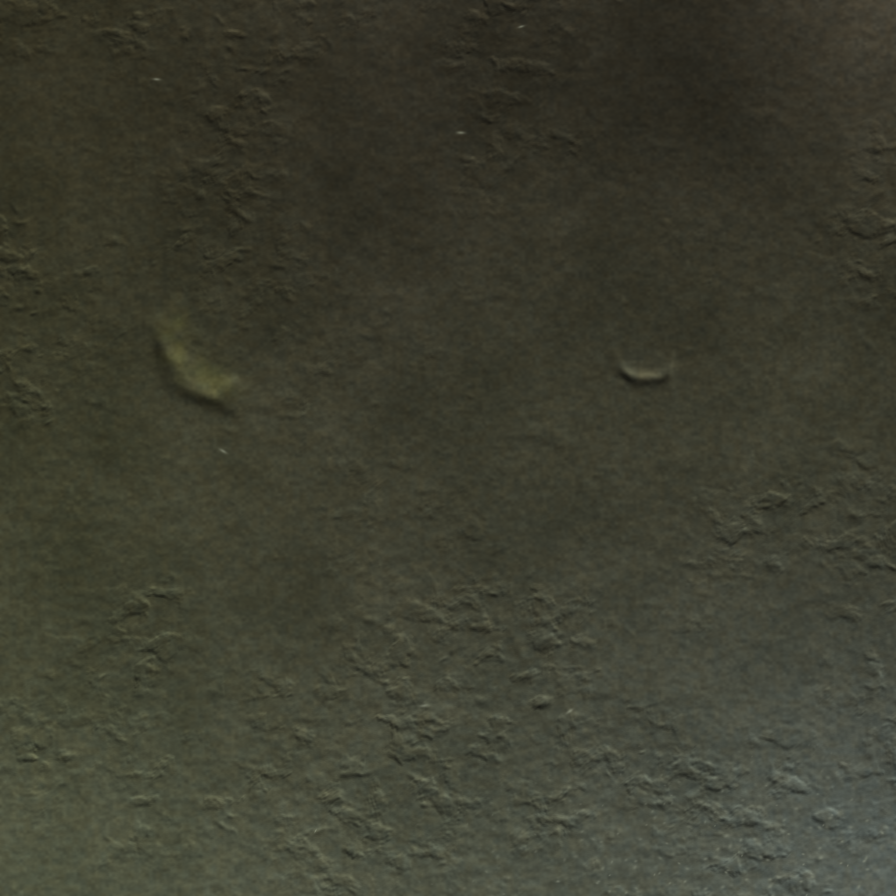
This texture is drawn by a Shadertoy shader. Its source:

```glsl
// Dim olive plaster wall: soft light gradient, rough crusts, small lumps and a raised crescent.
#define TOP_COLOR    vec3(0.193, 0.183, 0.143)
#define MIDDLE_COLOR vec3(0.232, 0.231, 0.178)
#define BOTTOM_COLOR vec3(0.306, 0.318, 0.258)
#define COOL_TINT    vec3(-0.008, 0.000, 0.026)
#define FLECK_COLOR  vec3(0.58, 0.60, 0.52)
#define LIGHT_STEP   vec2(0.0014, 0.0032)
#define RELIEF       1.05
#define STAIN        0.100
#define GRAIN        0.130
#define LUMP_GRID    34.0
#define FLECK_GRID   14.0

// Integer hash giving two values in 0..1
vec2 hash2(vec2 cell) {
    uvec2 q = uvec2(ivec2(cell) + 4096);
    uint n = q.x * 1597334677u ^ q.y * 3812015801u;
    n = (n ^ (n >> 15)) * 2246822519u;
    n ^= n >> 13;
    uint m = n * 3266489917u;
    m ^= m >> 16;
    return vec2(n & 65535u, m & 65535u) / 65535.0;
}

float noise(vec2 p) {
    vec2 i = floor(p), f = fract(p);
    f = f * f * (3.0 - 2.0 * f);
    float low = mix(hash2(i).x, hash2(i + vec2(1, 0)).x, f.x);
    float high = mix(hash2(i + vec2(0, 1)).x, hash2(i + vec2(1, 1)).x, f.x);
    return mix(low, high, f.y);
}

float fbm(vec2 p) {
    float sum = 0.0, amp = 0.5;
    for (int k = 0; k < 4; k++) {
        sum += amp * noise(p);
        p = mat2(1.6, 1.2, -1.2, 1.6) * p + 17.3;
        amp *= 0.5;
    }
    return sum;
}

// Scattered elongated spots, soft gaussian profile
float spots(vec2 p, float grid, float share, vec2 size, float seed) {
    float sum = 0.0;
    vec2 home = floor(p * grid);
    for (int y = -1; y <= 1; y++)
    for (int x = -1; x <= 1; x++) {
        vec2 cell = home + vec2(x, y);
        vec2 place = hash2(cell + seed), kind = hash2(cell + seed + 211.0);
        vec2 d = p - (cell + place) / grid;
        float turn = (kind.y - 0.35) * 1.8;
        d = mat2(cos(turn), -sin(turn), sin(turn), cos(turn)) * d;
        d /= size * (0.6 + 0.8 * place.y);
        sum += step(kind.x, share) * exp(-dot(d, d));
    }
    return sum;
}

// Raised arc, thickest toward its facing direction
float crescent(vec2 p, vec2 center, float radius, float width, vec2 facing) {
    vec2 d = p - center;
    float r = length(d);
    float along = dot(d / max(r, 1e-4), normalize(facing));
    float taper = smoothstep(0.05, 0.80, along);
    float off = (r - radius) / (width * (0.6 + 0.4 * taper));
    return taper * exp(-off * off);
}

float height(vec2 p) {
    vec2 warp = 0.020 * vec2(noise(p * 42.0), noise(p * 42.0 + 53.0)) - 0.010;
    float patches = smoothstep(0.36, 0.62, fbm(p * 7.0 + 31.0));
    float crust = smoothstep(0.46, 0.74, fbm((p + 0.4 * warp) * vec2(38.0, 56.0) + 9.0));
    float h = (0.20 + 0.20 * patches) * fbm(p * vec2(72.0, 110.0));
    h += (0.08 + 0.42 * patches) * crust;
    float lumps = spots(p + warp * 0.6, LUMP_GRID, 0.25, vec2(0.0075, 0.0038), 5.0);
    h += (0.10 + 0.24 * patches) * lumps;
    // Large crescent with its faint outer rim, then the smaller ridge
    vec2 q = p + warp * 0.8;
    h += 1.5 * crescent(q, vec2(0.248, 0.625), 0.062, 0.015, vec2(-0.75, -0.66));
    h += 0.25 * crescent(q, vec2(0.285, 0.622), 0.075, 0.010, vec2(0.4, -0.9));
    h += 1.1 * crescent(q, vec2(0.720, 0.616), 0.036, 0.008, vec2(0.0, -1.0));
    h += 0.20 * crescent(q, vec2(0.590, 0.450), 0.070, 0.008, vec2(0.45, 0.9));
    return h;
}

// Broad wall colour: dark above, paler below, cool at lower right
vec3 wallColor(vec2 p) {
    float cloud = fbm(p * vec2(3.2, 2.6) + 4.0) - 0.47;
    float level = p.y + 0.22 * cloud;
    vec3 color = mix(MIDDLE_COLOR, TOP_COLOR, smoothstep(0.45, 0.98, level));
    color = mix(color, BOTTOM_COLOR, 1.0 - smoothstep(-0.04, 0.52, level));
    float cool = smoothstep(0.35, 1.0, p.x) * (1.0 - smoothstep(0.0, 0.60, p.y));
    color += COOL_TINT * cool;
    color += vec3(0.006, 0.009, -0.006) * (1.0 - smoothstep(0.0, 0.5, p.x));
    color += vec3(0.065, 0.060, 0.054) * smoothstep(0.30, 0.0, length(p - vec2(1.0, 1.02)));
    color += vec3(0.050, 0.054, 0.056) * smoothstep(0.28, 0.0, length(p - vec2(1.0, 0.04)));
    color *= 1.0 - 0.14 * smoothstep(0.24, 0.0, length(p - vec2(0.78, 0.92)));
    float stain = 0.6 * fbm(p * 9.0 + 70.0) + 0.4 * fbm(p * 24.0 + 20.0) - 0.47;
    return color + STAIN * stain * vec3(1.0, 0.95, 0.82);
}

void mainImage(out vec4 fragColor, in vec2 fragCoord) {
    vec2 p = fragCoord / iResolution.xy;
    vec3 color = wallColor(p);

    // Relief lit from above, slightly from the right
    float shade = height(p) - height(p + LIGHT_STEP);
    color *= 1.0 + clamp(RELIEF * shade, -0.55, 0.50);
    float moss = crescent(p, vec2(0.250, 0.628), 0.054, 0.020, vec2(-0.75, -0.66));
    color += vec3(0.040, 0.040, 0.004) * moss * (0.2 + 1.3 * noise(p * 75.0));

    // Fine grain, rare pale chips and glints near the lower edge
    float grain = noise(p * 250.0) + noise(p * vec2(125.0, 180.0) + 90.0) - 1.0;
    float hue = noise(p * 130.0 + 300.0) - 0.5;
    color *= 1.0 + GRAIN * (grain + hue * vec3(0.35, 0.0, -0.45));
    float chips = spots(p, FLECK_GRID, 0.07, vec2(0.0035, 0.0013), 400.0);
    float damp = smoothstep(0.24, 0.0, p.y) * smoothstep(0.20, 0.95, p.x);
    float glints = damp * spots(p, 90.0, 0.25, vec2(0.0022, 0.0015), 700.0);
    color = mix(color, FLECK_COLOR, clamp(0.55 * chips + 0.45 * glints, 0.0, 0.7));
    fragColor = vec4(color, 1.0);
}
```
